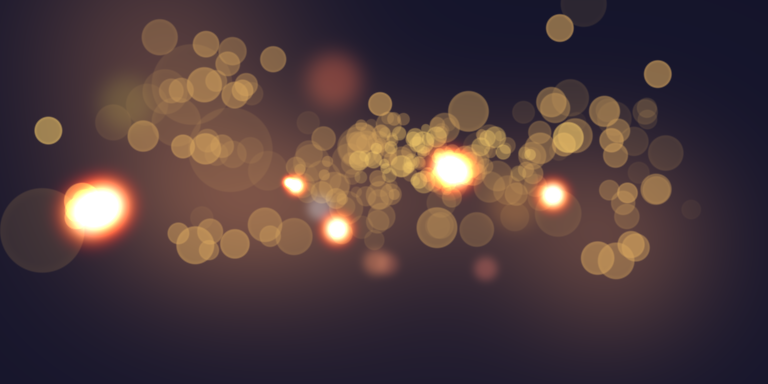
This background is drawn by a Shadertoy shader. Its source:

```glsl
const vec3 GOLD = vec3(0.86, 0.66, 0.37);
const vec3 YELLOW = vec3(0.98, 0.81, 0.42);

vec4 hash4(float n) {
    return fract(sin(n * vec4(12.99, 78.23, 39.35, 51.71)) * 4375.5);
}

// Elliptical falloff around a centre
float haze(vec2 p, vec2 centre, vec2 size) {
    vec2 q = (p - centre) / size;
    return exp(-dot(q, q));
}

// Flat translucent disc with a slightly denser rim
void disc(inout vec3 col, vec2 p, vec2 centre, float radius, vec3 tint, float alpha) {
    float d = length(p - centre);
    float edge = max(0.003, 0.8 / iResolution.y);
    float inside = 1.0 - smoothstep(radius - edge, radius + edge, d);
    float rim = 0.88 + 0.16 * smoothstep(0.75, 1.0, d / radius);
    col = mix(col, tint, inside * alpha * rim);
}

// Random discs within an ellipse, denser toward its centre
void scatter(inout vec3 col, vec2 p, vec2 centre, vec2 spread, int count,
             vec2 radii, vec2 alphas, vec3 tint) {
    float seed = centre.x * 17.0 + centre.y * 31.0;
    for (int i = 0; i < count; i++) {
        vec4 h = hash4(float(i) + seed);
        float angle = 6.2832 * h.x;
        vec2 offset = spread * pow(h.y, 0.6) * vec2(cos(angle), sin(angle));
        float radius = mix(radii.x, radii.y, h.z * h.z);
        disc(col, p, centre + offset, radius, tint, mix(alphas.x, alphas.y, h.w));
    }
}

// Soft coloured blur, combined by screen blending
void blur(inout vec3 col, vec2 p, vec2 centre, float radius, vec3 tint) {
    float d = length(p - centre) / radius;
    col = 1.0 - (1.0 - col) * (1.0 - tint * exp(-d * d * d));
}

// White-hot light whose red halo reaches farther than its core
void flare(inout vec3 col, vec2 p, vec2 centre, float radius) {
    vec3 d = length(p - centre) / (radius * vec3(1.45, 1.15, 0.98));
    col += vec3(1.1, 1.05, 1.0) * exp(-d * d * d);
}

void mainImage(out vec4 fragColor, in vec2 fragCoord) {
    vec2 p = fragCoord / iResolution.y;
    p.x += 1.0 - 0.5 * iResolution.x / iResolution.y;

    // Navy backdrop with warm brown haze
    float warmth = 0.62 * haze(p, vec2(0.42, 0.86), vec2(0.36, 0.36))
                 + 0.72 * haze(p, vec2(0.62, 0.46), vec2(0.38, 0.27))
                 + 0.42 * haze(p, vec2(1.12, 0.50), vec2(0.50, 0.22))
                 + 0.60 * haze(p, vec2(1.60, 0.36), vec2(0.28, 0.27))
                 + 0.14 * haze(p, vec2(1.00, 0.20), vec2(0.80, 0.35));
    vec3 col = vec3(0.08, 0.08, 0.17) + vec3(0.38, 0.23, 0.10) * warmth;

    // Dim coloured blurs
    blur(col, p, vec2(0.33, 0.73), 0.075, vec3(0.16, 0.15, 0.02));
    blur(col, p, vec2(0.87, 0.79), 0.075, vec3(0.38, 0.14, 0.06));
    blur(col, p, vec2(0.98, 0.317), 0.035, vec3(0.42, 0.20, 0.10));
    blur(col, p, vec2(1.01, 0.312), 0.030, vec3(0.25, 0.10, 0.06));
    blur(col, p, vec2(1.265, 0.30), 0.032, vec3(0.34, 0.14, 0.10));
    blur(col, p, vec2(1.34, 0.47), 0.070, vec3(0.24, 0.13, 0.02));

    // Large faint discs
    disc(col, p, vec2(0.11, 0.40), 0.11, GOLD, 0.16);
    disc(col, p, vec2(0.50, 0.78), 0.105, GOLD, 0.13);
    disc(col, p, vec2(0.60, 0.61), 0.11, GOLD, 0.12);
    disc(col, p, vec2(1.52, 0.99), 0.06, GOLD, 0.13);
    scatter(col, p, vec2(0.60, 0.62), vec2(0.34, 0.20), 13, vec2(0.03, 0.065), vec2(0.08, 0.20), GOLD);
    scatter(col, p, vec2(1.60, 0.60), vec2(0.32, 0.25), 18, vec2(0.025, 0.065), vec2(0.07, 0.20), GOLD);
    scatter(col, p, vec2(1.08, 0.50), vec2(0.30, 0.16), 30, vec2(0.025, 0.055), vec2(0.10, 0.30), GOLD);

    // Clear golden groups on either side
    scatter(col, p, vec2(0.57, 0.82), vec2(0.16, 0.09), 11, vec2(0.028, 0.054), vec2(0.28, 0.55), GOLD);
    scatter(col, p, vec2(0.50, 0.65), vec2(0.14, 0.06), 5, vec2(0.030, 0.046), vec2(0.28, 0.58), GOLD);
    scatter(col, p, vec2(0.63, 0.39), vec2(0.18, 0.06), 8, vec2(0.026, 0.052), vec2(0.30, 0.58), GOLD);
    scatter(col, p, vec2(1.50, 0.65), vec2(0.16, 0.10), 11, vec2(0.030, 0.054), vec2(0.30, 0.58), GOLD);
    scatter(col, p, vec2(1.65, 0.50), vec2(0.10, 0.07), 6, vec2(0.026, 0.050), vec2(0.25, 0.58), GOLD);
    scatter(col, p, vec2(1.62, 0.35), vec2(0.08, 0.04), 4, vec2(0.035, 0.052), vec2(0.38, 0.58), GOLD);

    // Isolated discs
    disc(col, p, vec2(0.126, 0.66), 0.036, YELLOW, 0.62);
    disc(col, p, vec2(0.416, 0.903), 0.047, GOLD, 0.32);
    disc(col, p, vec2(0.99, 0.729), 0.031, GOLD, 0.68);
    disc(col, p, vec2(1.458, 0.927), 0.036, GOLD, 0.66);
    disc(col, p, vec2(1.713, 0.807), 0.036, GOLD, 0.66);
    disc(col, p, vec2(1.22, 0.71), 0.053, GOLD, 0.48);
    disc(col, p, vec2(1.138, 0.407), 0.053, GOLD, 0.45);
    disc(col, p, vec2(1.48, 0.642), 0.040, YELLOW, 0.60);

    // Dense sparkling band
    scatter(col, p, vec2(1.08, 0.58), vec2(0.32, 0.13), 75, vec2(0.014, 0.042), vec2(0.18, 0.42), GOLD);
    scatter(col, p, vec2(1.14, 0.59), vec2(0.26, 0.09), 55, vec2(0.012, 0.032), vec2(0.20, 0.50), YELLOW);

    // Bright lights
    blur(col, p, vec2(0.833, 0.458), 0.034, vec3(0.32, 0.33, 0.35));
    scatter(col, p, vec2(0.20, 0.45), vec2(0.07, 0.05), 5, vec2(0.030, 0.048), vec2(0.25, 0.50), YELLOW);
    flare(col, p, vec2(0.235, 0.445), 0.052);
    flare(col, p, vec2(0.275, 0.465), 0.048);
    flare(col, p, vec2(1.165, 0.565), 0.034);
    flare(col, p, vec2(1.188, 0.550), 0.034);
    flare(col, p, vec2(1.44, 0.492), 0.028);
    flare(col, p, vec2(0.878, 0.403), 0.028);
    flare(col, p, vec2(0.770, 0.517), 0.018);
    flare(col, p, vec2(0.752, 0.525), 0.011);

    fragColor = vec4(clamp(col, 0.0, 1.0), 1.0);
}
```
